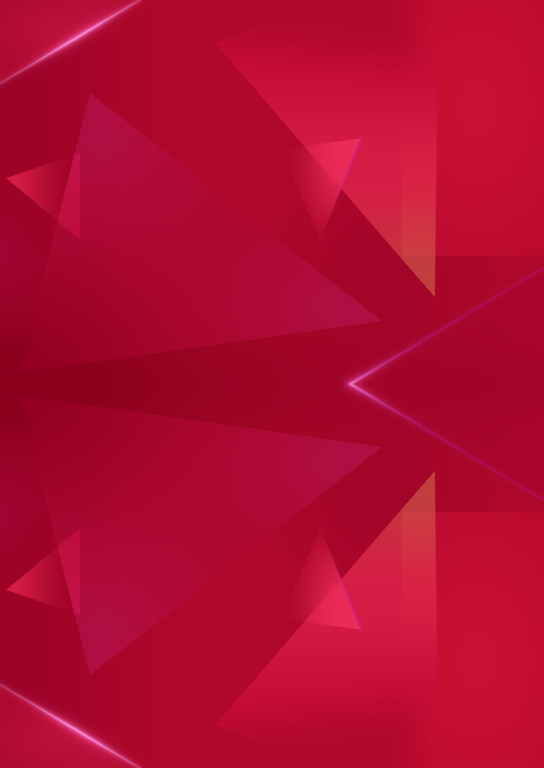
Reproduce this background procedurally as a Shadertoy shader.

```glsl
// Crimson geometric backdrop: translucent triangles and glowing beams,
// mirrored about the horizontal midline. Half-plane distances cut the
// facets, while soft gradients fade and light them.

// Signed distance to line a-b, positive on its left.
float side(vec2 p, vec2 a, vec2 b) {
    vec2 d = normalize(b - a);
    return dot(p - a, vec2(-d.y, d.x));
}

// Antialiased cover of a positive distance.
float cover(float d) {
    float w = 0.75 / iResolution.y;
    return smoothstep(-w, w, d);
}

// Cover of a counter-clockwise triangle.
float triangle(vec2 p, vec2 a, vec2 b, vec2 c) {
    return cover(min(side(p, a, b), min(side(p, b, c), side(p, c, a))));
}

float segment(vec2 p, vec2 a, vec2 b) {
    vec2 d = b - a;
    return length(p - a - d * clamp(dot(p - a, d) / dot(d, d), 0.0, 1.0));
}

// Soft round spot with elliptical radii.
float spot(vec2 p, vec2 center, vec2 radii) {
    vec2 d = (p - center) / radii;
    return exp(-dot(d, d));
}

void mainImage(out vec4 fragColor, in vec2 fragCoord) {
    // Portrait frame, folded so y is the distance from the midline
    vec2 p = fragCoord / iResolution.xy * vec2(0.708, 1.0);
    p.y = abs(p.y - 0.5);

    // Base gradient with a dark band and shaded left margin
    vec3 color = mix(vec3(0.61, 0.01, 0.15), vec3(0.69, 0.03, 0.17), smoothstep(0.0, 0.27, p.x));
    color = mix(color, vec3(0.64, 0.02, 0.16), spot(p, vec2(0.50, 0.15), vec2(0.12, 0.12)));
    color = mix(color, vec3(0.53, 0.0, 0.10), 0.9 * spot(p, vec2(0.04, 0.0), vec2(0.38, 0.10)));
    color = mix(color, vec3(0.61, 0.01, 0.15), 0.6 * spot(p, vec2(0.6, 0.0), vec2(0.35, 0.06)));

    // Bright panel at the right
    float panel = cover(p.y - 0.167) * smoothstep(0.50, 0.57, p.x);
    vec3 panelRed = mix(vec3(0.72, 0.04, 0.18), vec3(0.79, 0.06, 0.20),
                        spot(p, vec2(0.62, 0.36), vec2(0.12, 0.17)));
    color = mix(color, panelRed, panel);

    // Tall facet, warm at its lower tip and fading at the top
    float tall = triangle(p, vec2(0.280, 0.444), vec2(0.566, 0.113), vec2(0.571, 0.553));
    vec3 tallRed = mix(vec3(0.77, 0.21, 0.25), vec3(0.84, 0.11, 0.27), smoothstep(0.13, 0.28, p.y));
    tallRed = mix(tallRed, vec3(0.78, 0.05, 0.22), smoothstep(0.28, 0.42, p.y));
    float fade = 1.0 - smoothstep(0.39, 0.485, p.y - 0.1 * (0.35 - p.x));
    color = mix(color, tallRed, tall * fade);
    float warmStrip = cover(p.x - 0.523) * (1.0 - smoothstep(0.17, 0.36, p.y));
    color += vec3(0.015, 0.045, 0.0) * tall * warmStrip;
    color -= vec3(0.03, 0.01, 0.01) * tall * cover(0.167 - p.y);

    // Faint violet wedge on the left margin
    float wedge = cover(side(p, vec2(0.07, 0.152), vec2(0.0, 0.227)));
    wedge = cover(-side(p, vec2(0.0, 0.227), vec2(0.07, 0.152)));
    color = mix(color, vec3(0.64, 0.02, 0.23), 0.6 * wedge * spot(p, vec2(0.0, 0.17), vec2(0.05, 0.07)));

    // Small left shard, brightest at its outer tip
    float shard = triangle(p, vec2(0.008, 0.268), vec2(0.104, 0.188), vec2(0.104, 0.301));
    color = mix(color, vec3(0.86, 0.12, 0.28), shard * (1.0 - smoothstep(0.0, 0.10, p.x)));

    // Large plum facet
    float large = triangle(p, vec2(0.025, 0.015), vec2(0.497, 0.082), vec2(0.117, 0.379));
    vec3 plum = mix(vec3(0.68, 0.03, 0.19), vec3(0.70, 0.06, 0.28),
                    max(spot(p, vec2(0.12, 0.34), vec2(0.13, 0.13)), spot(p, vec2(0.46, 0.10), vec2(0.13, 0.09))));
    plum = mix(plum, vec3(0.58, 0.0, 0.14), spot(p, vec2(0.03, 0.02), vec2(0.16, 0.14)));
    color = mix(color, plum, large * 0.85);
    color += vec3(0.08, 0.02, 0.04) * large * shard;

    // Small right shard with a magenta rim
    vec2 tip = vec2(0.470, 0.320);
    vec2 foot = vec2(0.417, 0.188);
    float rightShard = triangle(p, tip, vec2(0.365, 0.305), foot);
    float shine = smoothstep(0.17, 0.02, distance(p, tip)) * smoothstep(0.37, 0.45, p.x + 0.2 * (0.32 - p.y));
    color = mix(color, vec3(0.92, 0.17, 0.34), rightShard * shine);
    float rim = exp(-segment(p, tip, foot) / 0.0015) * smoothstep(0.21, 0.28, p.y);
    color = mix(color, vec3(0.80, 0.12, 0.58), 0.7 * rim);

    // Corner plane and its beam
    vec2 beamStart = vec2(0.0, 0.391);
    vec2 beamEnd = vec2(0.182, 0.5);
    float corner = cover(side(p, beamStart, beamEnd));
    color = mix(color, vec3(0.73, 0.06, 0.22), corner * (0.5 + 0.5 * spot(p, vec2(0.09, 0.46), vec2(0.09, 0.05))));
    float beam = segment(p, beamStart, beamEnd);
    float heart = spot(p, vec2(0.104, 0.452), vec2(0.06));
    color += vec3(0.30, 0.24, 0.42) * exp(-beam / 0.005) * heart;
    color = mix(color, vec3(0.94, 0.62, 0.90), exp(-beam / 0.0017) * (0.35 + 0.65 * heart));

    // Chevron plane and glowing edges
    vec2 apex = vec2(0.456, 0.0);
    vec2 arm = vec2(0.708, 0.151);
    float chevron = cover(side(p, arm, apex));
    color = mix(color, vec3(0.65, 0.02, 0.18), chevron * 0.65 * smoothstep(0.0, 0.08, p.y));
    float edge = segment(p, apex, arm);
    float flare = exp(-distance(p, apex) / 0.045);
    color += vec3(0.22, 0.15, 0.35) * exp(-edge / 0.006) * flare;
    color = mix(color, mix(vec3(0.68, 0.08, 0.50), vec3(0.95, 0.55, 0.85), flare),
                exp(-edge / 0.0018) * (0.35 + 0.65 * exp(-distance(p, apex) / 0.16)));

    fragColor = vec4(clamp(color, 0.0, 1.0), 1.0);
}
```
